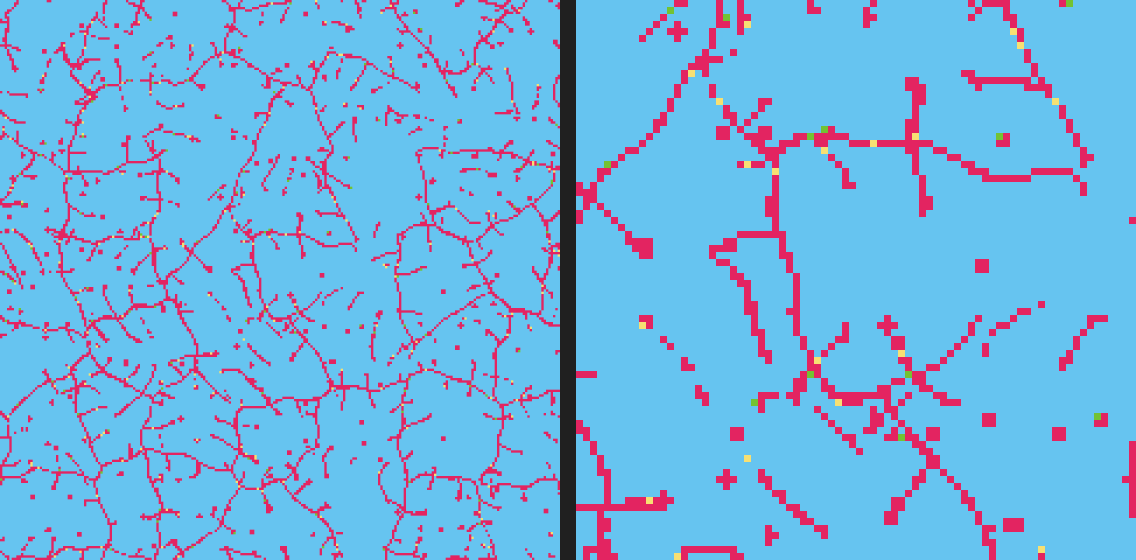
Left, the full canvas; right, a detail of the centre.
Reproduce this pattern procedurally as a Shadertoy shader.

```glsl
// Blocky crimson veins with curling twigs and loose specks on a sky blue ground.

const vec3 SKY     = vec3(0.40, 0.77, 0.94);
const vec3 CRIMSON = vec3(0.89, 0.14, 0.38);
const vec3 YELLOW  = vec3(0.97, 0.88, 0.45);
const vec3 GREEN   = vec3(0.45, 0.76, 0.20);

const float BLOCKS       = 240.0;   // square blocks across the canvas
const float VEIN_CELLS   = 7.0;     // vein network cells across the canvas
const float VEIN_GAPS    = 0.16;    // share of missing veins
const float LINE_HALF    = 0.56;    // half line width, in blocks
const float TWIG_SPACING = 0.048;   // distance between twigs along a vein
const float TWIG_SHARE   = 0.72;
const float TWIG_MIN     = 0.012;
const float TWIG_MAX     = 0.048;
const float SPECK_GRID   = 30.0;
const float SPECK_SHARE  = 0.20;
const float GREEN_SHARE  = 0.018;
const float YELLOW_SHARE = 0.030;

vec3 hash(vec2 p) {
    vec3 q = fract(p.xyx * vec3(0.1031, 0.1030, 0.0973));
    q += dot(q, q.yxz + 33.33);
    return fract((q.xxy + q.yzz) * q.zyx);
}

// Layered sines bend the straight cell borders.
vec2 wobble(vec2 p) {
    vec2 w = 0.011 * sin(p.yx * vec2(23.0, 27.0) + 3.0 * sin(p * 7.0));
    w += 0.0035 * sin(p.yx * vec2(83.0, 91.0) + p * 31.0);
    return p + w;
}

// Nearest cell border: distance, position along it, and the two cell ids.
void nearestBorder(vec2 p, out float dist, out float along, out vec2 home, out vec2 other) {
    vec2 base = floor(p), toHome = vec2(0.0);
    float best = 1e3;
    for (int y = -1; y <= 1; y++)
    for (int x = -1; x <= 1; x++) {
        vec2 id = base + vec2(x, y);
        vec2 r = id + 0.1 + 0.8 * hash(id).xy - p;
        if (dot(r, r) < best) { best = dot(r, r); toHome = r; home = id; }
    }
    dist = 1e3;
    for (int y = -2; y <= 2; y++)
    for (int x = -2; x <= 2; x++) {
        vec2 id = home + vec2(x, y);
        if (id == home) continue;
        vec2 r = id + 0.1 + 0.8 * hash(id).xy - p;
        vec2 normal = normalize(r - toHome);
        float d = dot(0.5 * (toHome + r), normal);
        if (d < dist) {
            dist = d;
            along = dot(-toHome, vec2(-normal.y, normal.x));
            other = id;
        }
    }
}

// Curved side branch with a knot at its tip; both inputs in canvas units.
bool onTwig(float dist, float along, vec2 seed) {
    float slot = along / TWIG_SPACING;
    vec3 shape = hash(seed + floor(slot) * 7.0);
    vec3 kind = hash(seed.yx + floor(slot) * 13.0 + 51.0);
    float slant = 0.9 * (shape.x - 0.5);
    float bend = 14.0 * (shape.y - 0.5);
    float len = mix(TWIG_MIN, TWIG_MAX, shape.z);
    float side = (fract(slot) - 0.5) * TWIG_SPACING - dist * (slant + bend * dist);
    float slope = slant + 2.0 * bend * dist;
    side *= BLOCKS * inversesqrt(1.0 + slope * slope);
    float end = (dist - len) * BLOCKS;
    // Some twigs break up into dashes.
    bool solid = kind.y < 0.7 || fract(dist * 60.0 + kind.z) < 0.55;
    bool stem = abs(side) < LINE_HALF && end < 0.0 && solid;
    return kind.x < TWIG_SHARE && (stem || length(vec2(side, end)) < 1.05);
}

bool onSpeck(vec2 p) {
    vec2 g = p * SPECK_GRID, id = floor(g);
    vec3 h = hash(id + 210.0);
    float d = length(fract(g) - 0.2 - 0.6 * h.xy) * BLOCKS / SPECK_GRID;
    return h.z < SPECK_SHARE && d < 1.15;
}

vec3 blockColor(vec2 block) {
    vec2 p = (block + 0.5) / BLOCKS;
    float dist, along;
    vec2 home, other;
    nearestBorder(wobble(p) * VEIN_CELLS + 20.0, dist, along, home, other);
    dist /= VEIN_CELLS;
    along /= VEIN_CELLS;

    bool vein = dist * BLOCKS < LINE_HALF && hash(home + other).x > VEIN_GAPS;
    bool twig = onTwig(dist, along, home * 3.0 + other * 5.0);
    if (!(vein || twig || onSpeck(p))) return SKY;

    float accent = hash(block + 77.0).y;
    if (accent < GREEN_SHARE) return GREEN;
    return accent < GREEN_SHARE + YELLOW_SHARE ? YELLOW : CRIMSON;
}

void mainImage(out vec4 fragColor, in vec2 fragCoord) {
    // Weigh the blocks under the pixel by their covered area.
    float pixel = BLOCKS / min(iResolution.x, iResolution.y);
    vec2 low = floor((fragCoord - 0.5) * pixel);
    vec2 top = (fragCoord + 0.5) * pixel;
    vec2 high = floor(top);
    vec2 w = clamp((top - high) / pixel, 0.0, 1.0);
    vec3 lower = mix(blockColor(low), blockColor(vec2(high.x, low.y)), w.x);
    vec3 upper = mix(blockColor(vec2(low.x, high.y)), blockColor(high), w.x);
    fragColor = vec4(mix(lower, upper, w.y), 1.0);
}
```
